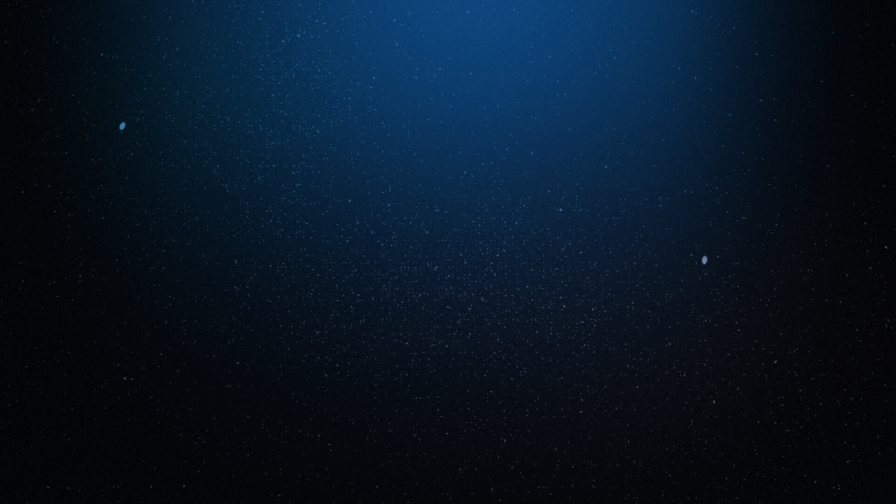
Give the GLSL for this background, as a WebGL 2 fragment shader.

```glsl
#version 300 es
precision highp float;
// A blue light falls from the top edge into near-black depth, over drifting dust.
// The light is a stretched Gaussian; the dust is four layers of hashed cells,
// whose density follows soft clouds, with fine grain laid over everything.

uniform vec2 u_resolution;
out vec4 fragColor;

vec3 hash3(vec2 cell) {
    vec3 q = fract(vec3(cell.xyx) * vec3(0.1031, 0.1030, 0.0973));
    q += dot(q, q.yxz + 33.33);
    return fract((q.xxy + q.yzz) * q.zyx);
}

// Soft elliptical cloud: 1 at the centre, fading outward
float cloud(vec2 p, vec2 centre, vec2 size) {
    vec2 d = (p - centre) / size;
    return exp(-dot(d, d));
}

// Smooth tilted fleck, stretched along its own axis
float fleck(vec2 d, float radius, float angle, float pixel) {
    float c = cos(angle), s = sin(angle);
    d = vec2(c * d.x + s * d.y, (c * d.y - s * d.x) * 1.6);
    return 1.0 - smoothstep(radius - pixel, radius + pixel, length(d));
}

float dustDensity(vec2 p) {
    float bend = 0.03 * sin(p.y * 17.0) + 0.015 * sin(p.y * 41.0);
    float plume = cloud(p, vec2(0.56 + bend, 0.82), vec2(0.09, 0.24));
    float haze = cloud(p, vec2(0.42, 0.77), vec2(0.30, 0.24));
    float drift = cloud(p, vec2(0.90, 0.44), vec2(0.36, 0.17));
    float floorDust = cloud(p, vec2(1.25, 0.25), vec2(0.60, 0.30));
    return 0.03 + 0.22 * plume + 0.13 * haze + 0.32 * drift + 0.10 * floorDust;
}

// One fleck per cell at most, kept well inside the cell borders
float dustLayer(vec2 p, float scale, float amount, float pixel) {
    vec2 cell = floor(p * scale);
    vec3 place = hash3(cell + scale);
    vec3 look = hash3(cell + scale * 3.0 + 17.0);
    float present = step(look.x, amount * dustDensity((cell + 0.5) / scale));
    vec2 d = p - (cell + 0.3 + 0.4 * place.xy) / scale;
    float radius = mix(0.0010, 0.0021, look.y) + 0.03 * look.y / scale;
    return present * fleck(d, radius, place.z * 3.14, pixel) * (0.3 + 0.7 * look.z);
}

void main() {
    vec2 p = gl_FragCoord.xy / u_resolution.y;
    float aspect = u_resolution.x / u_resolution.y;
    float pixel = 0.8 / u_resolution.y;
    p.x += 0.5 * (1.7778 - aspect);

    // Light from above, dimmed towards both sides
    float sides = smoothstep(-0.10, 0.38, p.x) * smoothstep(1.84, 1.28, p.x);
    float light = cloud(p, vec2(0.95, 1.05), vec2(0.62, 0.55)) * sides;
    vec3 color = vec3(0.014, 0.018, 0.026);
    color += vec3(0.036, 0.255, 0.465) * light;

    // Teal breath on the left, faint warm mist at the lower right
    color += vec3(-0.004, 0.018, 0.012) * cloud(p, vec2(0.40, 0.80), vec2(0.28, 0.25));
    color += vec3(0.024, 0.014, 0.020) * cloud(p, vec2(1.20, 0.36), vec2(0.55, 0.30));

    // Fine grain
    float grain = hash3(floor(p * 300.0)).x - 0.5;
    color += grain * (0.014 + 0.03 * dustDensity(p)) * vec3(0.8, 1.0, 1.2);

    // Dust from fine and dense to coarse and rare
    float dust = 0.0;
    float scale = 135.0;
    float amount = 1.0;
    for (int i = 0; i < 4; i++) {
        dust += dustLayer(p, scale, amount, pixel) * (0.26 + 0.07 * float(i));
        scale *= 0.58;
        amount *= 0.85;
    }

    // Two large flakes face each other across the light
    dust += 0.8 * fleck(p - vec2(0.243, 0.750), 0.008, 1.1, pixel * 2.0);
    dust += 0.8 * fleck(p - vec2(1.398, 0.484), 0.008, 1.4, pixel * 2.0);

    vec3 dustColor = mix(vec3(0.50, 0.53, 0.62), vec3(0.24, 0.50, 0.68),
                         smoothstep(0.40, 0.75, p.y));
    color += dustColor * dust;
    fragColor = vec4(clamp(color, 0.0, 1.0), 1.0);
}
```
